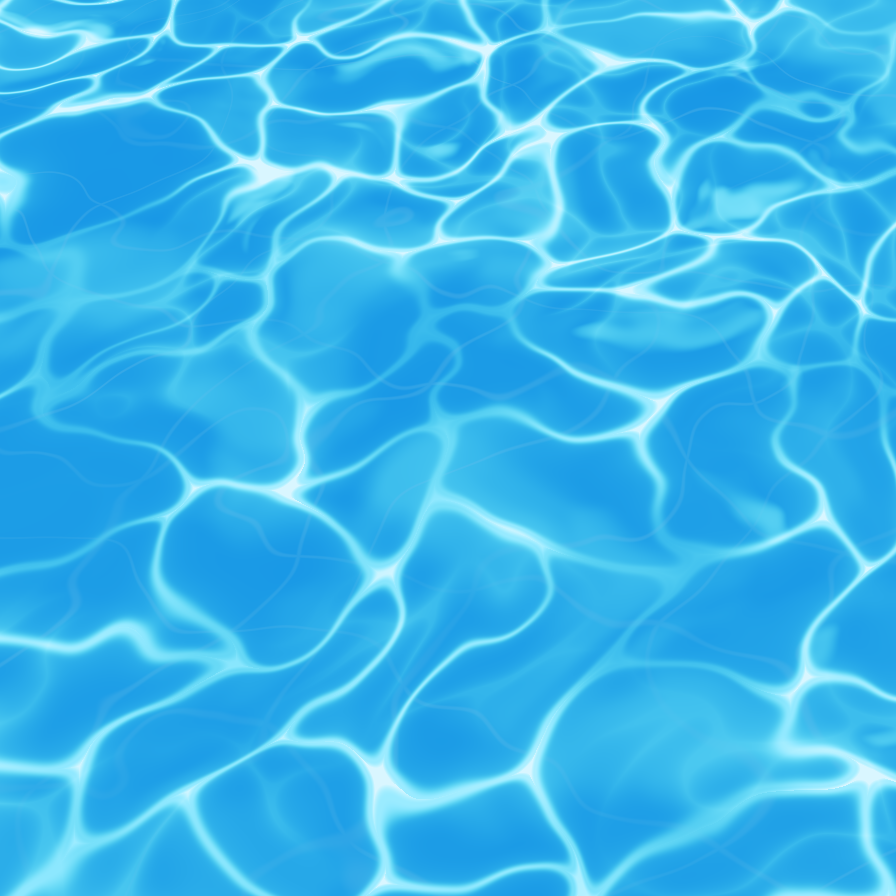
Give the GLSL for this texture, as a three.js fragment shader.

```glsl
varying vec2 vUv;

vec2 hash2(vec2 p) {
  vec3 h = fract(p.xyx * vec3(0.1031, 0.1030, 0.0973));
  h += dot(h, h.yzx + 33.33);
  return fract((h.xx + h.yz) * h.zy);
}

// Smooth value noise with two independent channels
vec2 noise2(vec2 p) {
  vec2 cell = floor(p), f = fract(p);
  f = f * f * f * (f * (f * 6.0 - 15.0) + 10.0);
  vec2 low = mix(hash2(cell), hash2(cell + vec2(1.0, 0.0)), f.x);
  vec2 high = mix(hash2(cell + vec2(0.0, 1.0)), hash2(cell + 1.0), f.x);
  return mix(low, high, f.y);
}

vec2 fbm2(vec2 p) {
  return 0.55 * noise2(p) + 0.3 * noise2(p * 2.1 + 7.3) + 0.15 * noise2(p * 4.3 + 19.1);
}

// Distance to the cell border, negative where borders meet
float borderDistance(vec2 p) {
  vec2 cell = floor(p), f = fract(p);
  vec2 nearest = vec2(8.0), home = vec2(0.0);
  for (int j = -1; j <= 1; j++)
    for (int i = -1; i <= 1; i++) {
      vec2 o = vec2(float(i), float(j));
      vec2 r = o + hash2(cell + o) - f;
      if (dot(r, r) < dot(nearest, nearest)) {
        nearest = r;
        home = o;
      }
    }
  float sum = 1e-6;
  for (int j = -2; j <= 2; j++)
    for (int i = -2; i <= 2; i++) {
      vec2 o = home + vec2(float(i), float(j));
      vec2 r = o + hash2(cell + o) - f;
      vec2 across = r - nearest;
      if (dot(across, across) > 1e-4)
        sum += exp(-16.0 * dot(0.5 * (nearest + r), normalize(across)));
    }
  return -log(sum) / 16.0;
}

// Bright thread with a soft halo and hot junctions
float caustic(float d, float strength) {
  float edge = max(d, 0.0);
  float core = exp(-edge * edge / 0.0011);
  float halo = exp(-edge / 0.085);
  float junction = smoothstep(0.005, 0.05, -d);
  return strength * (0.34 * core + 0.1 * halo + 0.3 * junction * strength);
}

// Wavering seams of the tiled floor
float tileSeams(vec2 p) {
  vec2 tile = mat2(0.82, 0.57, -0.57, 0.82) * p * 0.95;
  tile += 1.5 * noise2(p * 0.85 + 31.0) + 0.35 * noise2(p * 2.3 + 5.0);
  vec2 d = abs(fract(tile) - 0.5);
  return smoothstep(0.035, 0.005, min(d.x, d.y));
}

// Water colour for a given amount of light
vec3 waterColor(float light) {
  return vec3(light, 1.0 - 0.55 * exp(-3.2 * light), min(0.88 + 0.21 * light, 1.0));
}

void main() {
  // Receding water plane
  float depth = 1.0 / (2.3 - vUv.y);
  vec2 plane = vec2((vUv.x - 0.5) * depth * 10.6, depth * 26.0) + 20.0;
  plane.y -= 0.22 * plane.x;

  // Ripples bend the cells
  vec2 bent = plane + 0.95 * (noise2(plane * 0.9) - 0.5);
  bent += 0.32 * (noise2(plane * 2.2 + 11.0) - 0.5);

  // Main web and a fainter, blurrier one
  float vary = noise2(plane * 0.8 + 41.0).x;
  float web = caustic(borderDistance(bent), mix(0.25, 1.15, smoothstep(0.15, 0.75, vary)));
  vec2 swirl = bent * 1.15 + 0.7 * noise2(plane * 1.4 + 23.0) + 50.0;
  float veil = exp(-max(borderDistance(swirl), 0.0) / 0.07);
  veil *= smoothstep(0.35, 0.8, noise2(plane * 0.7 + 63.0).y);

  // Broad sheen and small glints
  vec2 sheen = fbm2(bent * 0.75 + 83.0);
  float glow = smoothstep(0.38, 0.8, sheen.x);
  float glint = smoothstep(0.72, 0.9, fbm2(bent * 1.3 + 97.0).y);

  float light = 0.085 + 0.035 * sheen.y + 0.13 * glow + 0.13 * veil + web + 0.3 * glint;
  vec3 color = waterColor(min(light, 0.85));
  float seam = tileSeams(plane) * mix(0.08, 0.32, noise2(plane * 0.9 + 71.0).x);
  color = mix(color, max(color, vec3(0.42, 0.74, 0.88)), seam);
  gl_FragColor = vec4(color, 1.0);
}
```
